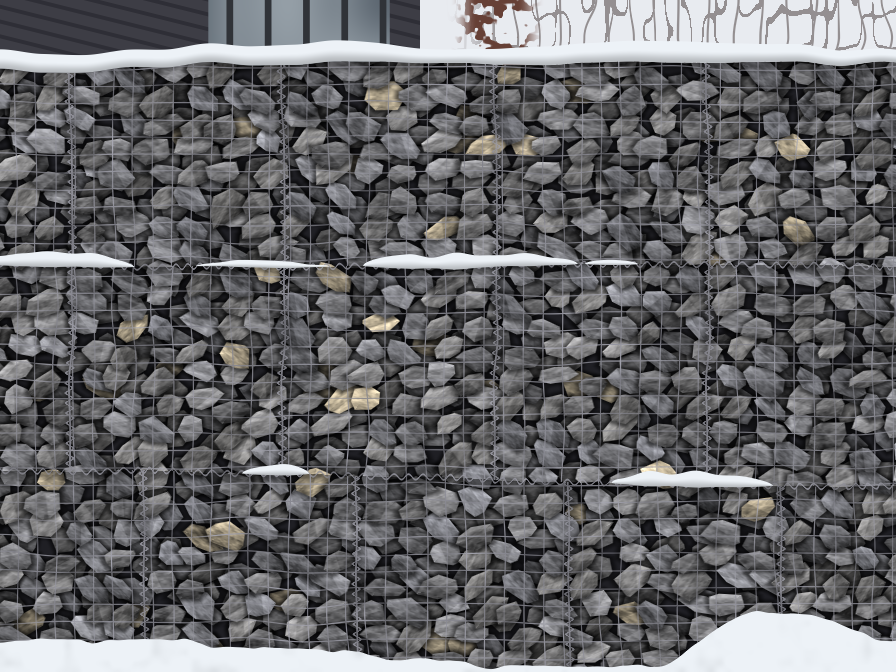
This texture is drawn by a Shadertoy shader. Its source:

```glsl
// Gabion wall: three tiers of wire baskets filled with broken slate, with snow
// on ledges and ground. Stones are jittered convex polygons painted back to
// front; a bent wire grid, laced seams and snow mounds lie over them.
#define STONE_CELL vec2(0.053, 0.038)
#define MESH_PITCH vec2(0.0290, 0.0258)
#define WIRE_HALF 0.0009
#define BASKET_PITCH 0.316
#define WALL_TOP 0.905
#define SNOW_COLOR vec3(0.93, 0.95, 0.97)
#define GAP_COLOR vec3(0.12, 0.12, 0.14)
#define WIRE_COLOR vec3(0.60, 0.60, 0.64)

float px; // one pixel in canvas heights

float hash(vec2 p) { return fract(sin(dot(p, vec2(127.1, 311.7))) * 43758.5); }

float noise(vec2 p) {
    vec2 i = floor(p), f = fract(p);
    f *= f * (3.0 - 2.0 * f);
    return mix(mix(hash(i), hash(i + vec2(1, 0)), f.x),
               mix(hash(i + vec2(0, 1)), hash(i + 1.0), f.x), f.y);
}

float fbm(vec2 p) { return 0.6 * noise(p) + 0.4 * noise(p * 2.3 + 7.0); }
float fill(float inside) { return clamp(inside / px + 0.5, 0.0, 1.0); }
float line(float d, float halfWidth) { return fill(halfWidth - abs(d)); }
float wrap(float x, float pitch) { return mod(x + 0.5 * pitch, pitch) - 0.5 * pitch; }

// Paints one layer of angular stones over col
vec3 stoneLayer(vec3 col, vec2 p, float seed, float brightness) {
    for (int n = 0; n < 9; n++) {
        vec2 id = floor(p / STONE_CELL) + vec2(n % 3 - 1, n / 3 - 1);
        vec2 key = id + seed;
        float h1 = hash(key), h2 = hash(key + 17.3), h3 = hash(key + 41.9);
        vec2 q = p - (id + 0.2 + 0.6 * vec2(h1, h2)) * STONE_CELL;
        float turn = (h3 - 0.5) * 1.5;
        mat2 rot = mat2(cos(turn), -sin(turn), sin(turn), cos(turn));
        q = rot * q;
        vec2 size = mix(vec2(0.021, 0.014), vec2(0.033, 0.022), vec2(hash(key + 5.1), hash(key + 9.7)));
        vec2 u = q / size, side = vec2(0);
        // Farthest of seven jittered half planes
        float d = -9.0;
        for (int k = 0; k < 7; k++) {
            float hk = hash(key + float(k) * 3.7);
            float a = (float(k) + 0.7 * hk) * 0.8976;
            vec2 dir = vec2(cos(a), sin(a));
            float e = dot(u, dir) - 0.76 - 0.26 * fract(hk * 7.0);
            if (e > d) { d = e; side = dir; }
        }
        // Bevel lit from above, split face, streaky grain
        float bevel = smoothstep(-0.5, -0.05, d) * dot(side * rot, vec2(-0.3, 0.95));
        float split = smoothstep(-0.06, 0.06, dot(u, vec2(cos(h1 * 6.3), sin(h1 * 6.3))) - 0.3 * h2);
        float grain = fbm(q * vec2(95, 210) + h1 * 50.0);
        float tone = mix(0.31, 0.58, h2) + 0.11 * bevel + 0.09 * (split - 0.5) + 0.26 * (grain - 0.5);
        vec3 tint = mix(vec3(0.98, 0.99, 1.04), vec3(1.0, 0.99, 0.98), h3);
        if (hash(key + 77.0) > 0.965) tint = vec3(1.45, 1.35, 1.15);
        d *= size.y;
        col *= 0.45 + 0.55 * smoothstep(0.0, 0.008, d);
        col = mix(col, tint * tone * brightness, fill(-d));
    }
    return col;
}

vec3 addSnow(vec3 col, float cover, float height) {
    return mix(col, SNOW_COLOR * mix(0.77, 1.0, smoothstep(0.0, 0.6, height)), cover);
}

// Sky, bare twigs and the dark building behind the wall
vec3 background(vec2 p) {
    float twigs = max(line(noise(p * vec2(55, 22)) - 0.5, 0.05), line(wrap(p.x + 0.03 * noise(p * 18.0), 0.037), 0.0015));
    vec3 col = mix(vec3(0.91, 0.92, 0.94), vec3(0.40, 0.37, 0.37), 0.65 * twigs * smoothstep(0.66, 0.76, p.x));
    float leaves = smoothstep(0.5, 0.6, fbm(p * 70.0)) * (1.0 - smoothstep(0.03, 0.07, abs(p.x - 0.74)));
    col = mix(col, vec3(0.40, 0.25, 0.21), leaves);
    vec3 glass = mix(vec3(0.35, 0.39, 0.43), vec3(0.62, 0.66, 0.69), noise(p * vec2(14, 8)));
    glass = mix(glass, vec3(0.19, 0.20, 0.22), line(wrap(p.x, 0.057), 0.005));
    vec3 cladding = vec3(0.24, 0.24, 0.27) - 0.06 * line(wrap(p.y + 0.25 * p.x, 0.022), 0.003);
    return mix(col, mix(cladding, glass, line(p.x - 0.445, 0.135)), fill(0.625 - p.x));
}

void mainImage(out vec4 fragColor, in vec2 fragCoord) {
    px = 1.0 / iResolution.y;
    vec2 p = fragCoord * px;
    float wobble = 0.006 * (noise(vec2(p.x * 9.0, 2)) - 0.5);
    float lowLedge = 0.302 - 0.021 * p.x + wobble, midLedge = 0.605 - wobble;
    float tier = step(lowLedge, p.y) + step(midLedge, p.y);

    // Stone fill, darker in the back
    vec3 col = stoneLayer(GAP_COLOR, p + STONE_CELL * 0.5, 130.0, 0.72);
    col = stoneLayer(col, p, 0.0, 1.06);

    // Shade under ledges and beside seams
    float ceiling = tier < 0.5 ? lowLedge : tier < 1.5 ? midLedge : WALL_TOP;
    col *= mix(0.55, 1.0, smoothstep(0.0, 0.022, ceiling - p.y));
    float seamStart = tier < 0.5 ? 0.217 : 0.11;
    float seam = wrap(p.x - seamStart + 0.008 * noise(vec2(p.y * 14.0, tier)), BASKET_PITCH);
    col *= mix(0.72, 1.0, smoothstep(0.002, 0.015, abs(seam)));

    // Bent mesh, seam lacing and ledge rims
    vec2 bent = p + 0.009 * vec2(noise(p * 11.0 + tier * 9.0), noise(p * 11.0 + 31.0));
    float mesh = max(line(wrap(bent.x, MESH_PITCH.x), WIRE_HALF), line(wrap(bent.y, MESH_PITCH.y), WIRE_HALF));
    float lacing = max(line(seam, 0.0014), line(seam - 0.005 * sin(p.y * 420.0), 0.0018));
    float curl = 0.004 * sin(p.x * 310.0 + 5.0 * noise(p * 20.0));
    float rim = max(line(p.y - lowLedge - curl, 0.0014), line(p.y - midLedge - curl, 0.0014));
    float wire = max(mesh * mix(0.45, 0.95, noise(p * 24.0)), 0.75 * max(lacing, rim));
    col = mix(col, WIRE_COLOR * mix(0.8, 1.12, noise(p * 37.0)), wire);

    // Scene above the wall and its snow cap
    float above = p.y - WALL_TOP + 0.01 * (1.0 - smoothstep(0.1, 0.3, p.x)) - 0.008 * (noise(vec2(p.x * 16.0, 5)) - 0.5);
    float capHeight = 0.018 + 0.016 * noise(vec2(p.x * 6.0, 8));
    col = mix(col, background(p), fill(above));
    col = addSnow(col, fill(above) * fill(capHeight - above), above / capHeight);

    // Ledge snow: center, half width, height, ledge (0 low, 1 middle)
    vec4 patches[6] = vec4[6](vec4(0.07, 0.13, 0.023, 1), vec4(0.39, 0.10, 0.009, 1), vec4(0.70, 0.16, 0.020, 1),
        vec4(0.91, 0.04, 0.010, 1), vec4(0.41, 0.05, 0.016, 0), vec4(1.03, 0.12, 0.022, 0));
    for (int i = 0; i < 6; i++) {
        vec4 s = patches[i];
        float t = (p.x - s.x) / s.y;
        float rise = s.z * sqrt(max(1.0 - t * t, 0.0)) * (0.8 + 0.7 * noise(vec2(p.x * 28.0, i)));
        float h = p.y - mix(lowLedge, midLedge, s.w) + 0.2 * rise;
        col = addSnow(col, clamp(min(rise - h, h) / px, 0.0, 1.0), h / max(rise, 0.001));
    }

    // Ground snow with a heap on the right
    float heap = smoothstep(0.96, 1.12, p.x) * (1.0 - 0.5 * smoothstep(1.16, 1.34, p.x));
    float ground = 0.039 - 0.042 * smoothstep(0.15, 0.9, p.x) + 0.085 * heap + 0.016 * fbm(vec2(p.x * 22.0, 1));
    col = addSnow(col, fill(ground - p.y), 0.35 + 0.5 * fbm(p * 30.0));
    fragColor = vec4(col, 1.0);
}
```
